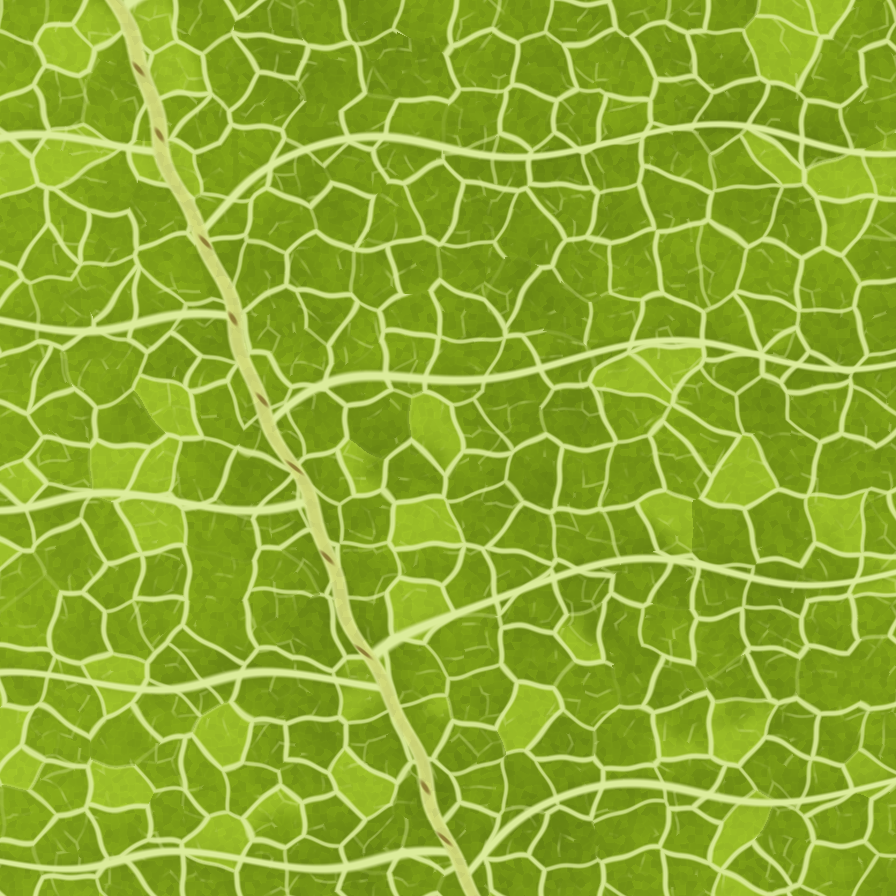
Write a Shadertoy shader that draws this texture.

```glsl
const vec3 DEEP_GREEN = vec3(0.425, 0.545, 0.078);
const vec3 LEAF_GREEN = vec3(0.500, 0.632, 0.092);
const vec3 LIT_GREEN  = vec3(0.615, 0.750, 0.160);
const vec3 VEIN_PALE  = vec3(0.860, 0.925, 0.605);
const vec3 RIB_YELLOW = vec3(0.800, 0.835, 0.460);
const vec3 SPECK_BROWN = vec3(0.47, 0.38, 0.12);

vec2 hash2(vec2 p) {
    vec3 q = fract(p.xyx * vec3(0.1031, 0.1030, 0.0973));
    q += dot(q, q.yzx + 33.33);
    return fract((q.xx + q.yz) * q.zy);
}

vec2 cellPoint(vec2 id) {
    return id + 0.5 + 0.85 * (hash2(id) - 0.5);
}

// Groups neighbouring cells into larger areolas
vec2 parentOf(vec2 id, float span) {
    return floor((id + 0.9 * sin(id.yx * 1.7)) / span);
}

float stroke(float dist, float halfWidth) {
    return 1.0 - smoothstep(halfWidth * 0.35, halfWidth + 0.0017, dist);
}

float layeredSines(vec2 p) {
    float sum = 0.0, amp = 0.5;
    for (int i = 0; i < 4; i++) {
        sum += amp * sin(p.x + 1.3 * sin(p.y)) * sin(p.y + 0.8 * sin(p.x * 0.7));
        p = mat2(1.4, 1.2, -1.2, 1.4) * p + 2.3;
        amp *= 0.6;
    }
    return sum;
}

// Cellular vein net: x = vein coverage, y = random value of the cell
vec2 veinNet(vec2 p, float scale, float thin, float thick, float gaps, float span) {
    vec2 q = p * scale, home = floor(q), toHome = vec2(9.0);
    vec2 corner = home;
    for (int j = -1; j <= 1; j++)
    for (int i = -1; i <= 1; i++) {
        vec2 id = corner + vec2(i, j);
        vec2 r = cellPoint(id) - q;
        if (dot(r, r) < dot(toHome, toHome)) { toHome = r; home = id; }
    }
    float vein = 0.0;
    vec2 homeParent = parentOf(home, span);
    for (int j = -2; j <= 2; j++)
    for (int i = -2; i <= 2; i++) {
        if (i == 0 && j == 0) continue;
        vec2 id = home + vec2(i, j);
        vec2 r = cellPoint(id) - q;
        float edge = dot(0.5 * (toHome + r), normalize(r - toHome)) / scale;
        bool major = any(notEqual(parentOf(id, span), homeParent));
        float strength = smoothstep(gaps, gaps + 0.4, hash2(id + home).x);
        strength = major ? 1.0 : 0.88 * strength;
        vein = max(vein, strength * stroke(edge, major ? thick : thin));
    }
    return vec2(vein, hash2(home + 31.0).y);
}

// Midrib position for a depth measured down from the top
float ribAxis(float depth) {
    return 0.127 + 0.35 * depth + 0.055 * depth * depth
         + 0.006 * sin(depth * 25.0) + 0.003 * sin(depth * 61.0);
}

// Distance to the side veins: arched to the right, nearly level to the left
float sideVeinDist(float side, float depth) {
    float d = abs(side);
    float arch = -0.095 * (1.0 - exp(-9.0 * d)) + 0.017 * sin(17.0 * d + 9.0 * depth);
    float level = 0.010 * sin(24.0 * d + 11.0 * depth);
    float period = side > 0.0 ? 0.24 : 0.20;
    float row = side > 0.0 ? depth - arch - 0.25 : depth - level - 0.16;
    return abs(fract(row / period + 0.5) - 0.5) * period;
}

float ribSpeck(float side, float depth) {
    float row = floor(depth / 0.1);
    vec2 rnd = hash2(vec2(row, 5.0));
    vec2 offset = vec2(side - 0.006 * (rnd.x - 0.5), depth - (row + 0.2 + 0.6 * rnd.y) * 0.1);
    offset.x -= 0.4 * offset.y;
    return 1.0 - smoothstep(0.3, 1.0, length(offset / vec2(0.0045, 0.011)));
}

void mainImage(out vec4 fragColor, in vec2 fragCoord) {
    vec2 p = fragCoord / iResolution.xy;
    float depth = 1.0 - p.y;
    float side = (p.x - ribAxis(depth)) * 0.92;

    // Vein nets, bent slightly so that the edges curve
    vec2 bent = p + 0.004 * sin(p.yx * 47.0 + vec2(0.0, 2.0))
                  + 0.0015 * sin(p.yx * 131.0 + vec2(1.0, 4.0)) + 0.7;
    vec2 net = veinNet(bent, 17.5, 0.0019, 0.0030, 0.08, 2.5);
    vec2 fine = veinNet(bent + 3.1, 38.0, 0.0010, 0.0010, 0.40, 1000.0);
    vec2 grain = veinNet(p + 5.3, 120.0, 0.0004, 0.0004, 0.5, 1000.0);
    float mottle = layeredSines(p * 26.0);
    float broad = layeredSines(p * 9.0 + 4.0);

    // Leaf tissue
    float leftLight = 1.0 - smoothstep(0.02, 0.32, p.x);
    float shade = 0.52 + 0.45 * mottle + 0.35 * broad + 0.4 * (net.y - 0.5)
                + 0.30 * (grain.y - 0.5) + 0.35 * leftLight;
    vec3 color = mix(DEEP_GREEN, LEAF_GREEN, clamp(shade, -0.2, 1.3));
    float patchLight = smoothstep(0.89, 0.93, net.y + 0.12 * broad + 0.13 * leftLight);
    color = mix(color, LIT_GREEN, 0.85 * patchLight + 0.13 * leftLight);
    color *= 1.0 + 0.05 * (grain.y - 0.5) + 0.03 * grain.x;

    // Soft shadow beside the larger veins
    float sideDist = sideVeinDist(side, depth);
    float ribDist = abs(side);
    color *= 1.0 - 0.11 * exp(-min(sideDist, ribDist * 0.6) / 0.008);

    // Veins from faint to strong
    float fineMask = smoothstep(-0.25, 0.35, layeredSines(p * 55.0 + 8.0));
    color = mix(color, VEIN_PALE, 0.42 * fine.x * fineMask);
    color = mix(color, VEIN_PALE, 0.92 * net.x);
    float sideWidth = mix(0.0058, 0.0036, smoothstep(0.0, 0.6, ribDist));
    color = mix(color, VEIN_PALE, stroke(sideDist, sideWidth));

    // Midrib with brown specks
    float ribWidth = mix(0.0098, 0.0080, depth);
    vec3 ribColor = mix(RIB_YELLOW, VEIN_PALE, 0.6 * smoothstep(0.3, 0.9, ribDist / ribWidth));
    ribColor *= 1.0 + 0.06 * (grain.y - 0.5);
    color = mix(color, ribColor, 1.0 - smoothstep(ribWidth * 0.7, ribWidth + 0.0015, ribDist));
    color = mix(color, SPECK_BROWN, 0.75 * ribSpeck(side, depth));

    fragColor = vec4(clamp(color, 0.0, 1.0), 1.0);
}
```
